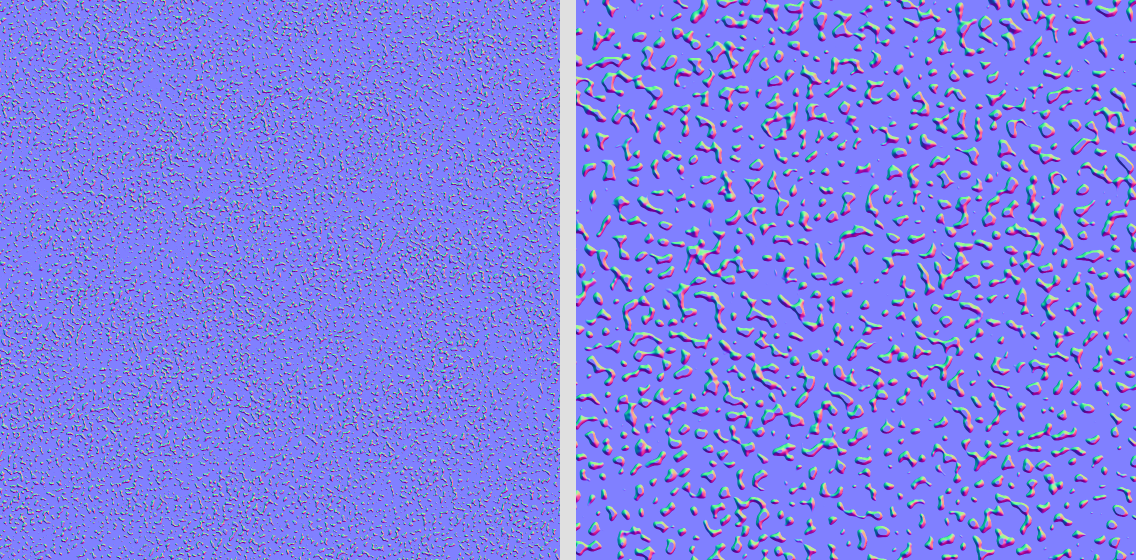
Left: the whole. Right: its middle third, enlarged.
This texture map is drawn by a Shadertoy shader. Its source:

```glsl
const float GRAIN_CELLS = 152.0;    // noise cells across the canvas
const float PATCH_CELLS = 8.0;      // slow changes of density
const float PATCH_AMOUNT = 0.13;
const float BUMP_FOOT = 0.15;       // noise level where a bump starts
const float BUMP_TOP = 0.42;        // noise level where it flattens out
const float BUMP_HEIGHT = 1.9;      // in noise cells
const int SAMPLES = 2;              // per axis, for smooth edges

float hash(vec2 p) {
    return fract(sin(dot(p, vec2(127.1, 311.7))) * 43758.5453);
}

vec2 randomDirection(vec2 cell) {
    float angle = 6.28319 * hash(cell);
    return vec2(cos(angle), sin(angle));
}

float gradientNoise(vec2 p) {
    vec2 cell = floor(p);
    vec2 f = p - cell;
    vec2 w = f * f * f * (f * (f * 6.0 - 15.0) + 10.0);
    vec2 r = vec2(1.0, 0.0);
    float a = dot(randomDirection(cell), f);
    float b = dot(randomDirection(cell + r.xy), f - r.xy);
    float c = dot(randomDirection(cell + r.yx), f - r.yx);
    float d = dot(randomDirection(cell + r.xx), f - r.xx);
    return mix(mix(a, b, w.x), mix(c, d, w.x), w.y);
}

vec2 rotate(vec2 p, float angle) {
    float c = cos(angle), s = sin(angle);
    return vec2(c * p.x - s * p.y, s * p.x + c * p.y);
}

// Two turned layers hide the lattice; only the peaks rise from the plane
float bumpHeight(vec2 p, float foot, float top) {
    float layerA = gradientNoise(rotate(p, 0.5) + 37.3);
    float layerB = gradientNoise(rotate(p, 1.3) + 211.7);
    return smoothstep(foot, top, 0.7071 * (layerA + layerB));
}

// Sparse and dense areas at two scales
float densityShift(vec2 uv, float cells, float amount) {
    float broad = gradientNoise(uv * cells + 5.2);
    float local = gradientNoise(rotate(uv, 0.8) * cells * 3.0 + 61.4);
    return amount * (broad + local);
}

// Surface normal from forward differences of the height
vec3 bumpNormal(vec2 p, float shift, float height) {
    vec2 e = vec2(0.04, 0.0);
    float foot = BUMP_FOOT + shift;
    float top = BUMP_TOP + shift;
    float h = bumpHeight(p, foot, top);
    vec2 slope = vec2(bumpHeight(p + e.xy, foot, top) - h,
                      bumpHeight(p + e.yx, foot, top) - h) / e.x;
    return normalize(vec3(-height * slope, 1.0));
}

void mainImage(out vec4 fragColor, in vec2 fragCoord) {
    float size = min(iResolution.x, iResolution.y);
    float shift = densityShift(fragCoord / size, PATCH_CELLS, PATCH_AMOUNT);

    // Average the encoded normals over the pixel
    vec3 normalSum = vec3(0.0);
    for (int j = 0; j < SAMPLES; j++) {
        for (int i = 0; i < SAMPLES; i++) {
            vec2 offset = (vec2(i, j) + 0.5) / float(SAMPLES) - 0.5;
            vec2 uv = (fragCoord + offset) / size;
            normalSum += bumpNormal(uv * GRAIN_CELLS, shift, BUMP_HEIGHT);
        }
    }
    vec3 normal = normalSum / float(SAMPLES * SAMPLES);
    fragColor = vec4(0.5 + 0.5 * normal, 1.0);
}
```
